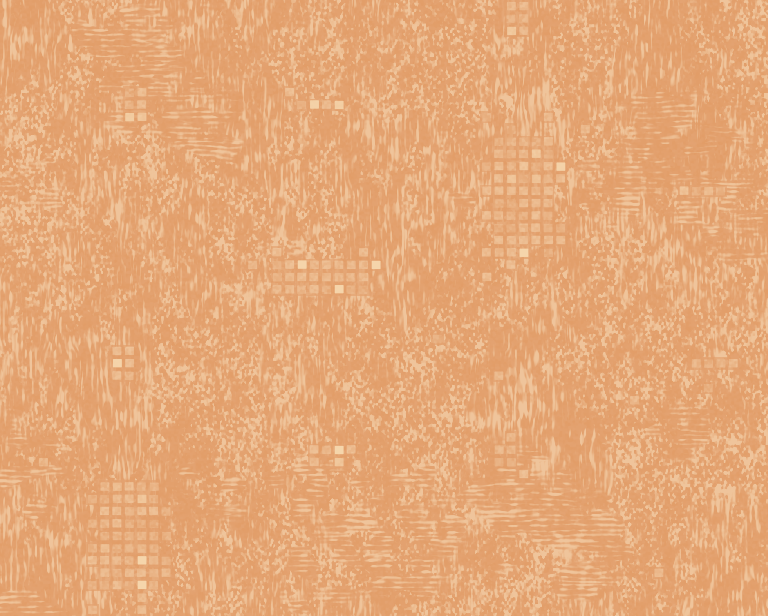
Give the GLSL for this texture, as a WebGL 2 fragment shader.

```glsl
#version 300 es
precision highp float;

uniform vec2 u_resolution;
out vec4 fragColor;

const float TAU = 6.2831853;
const float TILE_ROWS = 50.0;
const vec3 CLAY = vec3(0.884, 0.613, 0.402);
const vec3 CLAY_LIGHT = vec3(0.895, 0.645, 0.456);
const vec3 CREAM = vec3(0.938, 0.770, 0.606);
const vec3 IVORY = vec3(0.962, 0.835, 0.670);

vec3 hash3(vec2 p) {
    vec3 q = fract(vec3(p.xyx) * vec3(0.1031, 0.1030, 0.0973));
    q += dot(q, q.yxz + 33.33);
    return fract((q.xxy + q.yzz) * q.zyx);
}

// Soft cellular noise: each jittered cell spreads its own random value
float cellNoise(vec2 p, float seed) {
    vec2 cell = floor(p);
    float total = 0.0;
    float weightSum = 0.0;
    for (int y = -1; y <= 1; y++) {
        for (int x = -1; x <= 1; x++) {
            vec2 id = cell + vec2(x, y);
            vec3 rnd = hash3(id + seed);
            vec2 offset = id + 0.15 + 0.7 * rnd.xy - p;
            float weight = exp(-6.0 * dot(offset, offset));
            total += weight * rnd.z;
            weightSum += weight;
        }
    }
    return total / weightSum;
}

// Patchiness of the print, from broad clouds down to small clumps
float patchDensity(vec2 p) {
    return 0.16 * cellNoise(p * vec2(6.0, 4.5), 11.0)
         + 0.28 * cellNoise(p * vec2(21.0, 14.0), 37.0)
         + 0.56 * cellNoise(p * vec2(66.0, 46.0), 71.0);
}

// Wavering parallel scratches across one axis
float comb(float across, float wobble, float lines) {
    return 0.5 + 0.5 * sin(TAU * (across * lines + wobble));
}

// Fine flecks, thin upright scratches and a few areas of level scratches
float brushedInk(vec2 p, float density) {
    float flecks = cellNoise(p * vec2(275.0, 205.0), 103.0);
    float uprightBreaks = cellNoise(p * vec2(250.0, 72.0), 211.0);
    float levelBreaks = cellNoise(p * vec2(80.0, 230.0), 307.0);
    float uprightComb = comb(p.x, 1.6 * cellNoise(p * vec2(52.0, 16.0), 229.0), 122.0);
    float levelComb = comb(p.y, 0.8 * cellNoise(p * vec2(14.0, 40.0), 331.0), 122.0);
    float upright = 0.72 * uprightBreaks + 0.28 * uprightComb;
    float level = 0.62 * levelBreaks + 0.38 * levelComb;
    float region = 0.5 * cellNoise(p * vec2(9.0, 6.0), 401.0)
                 + 0.5 * cellNoise(p * vec2(48.0, 26.0), 431.0);
    float levelRegion = 0.7 * cellNoise(p * vec2(7.0, 8.0), 503.0)
                      + 0.3 * cellNoise(p * vec2(30.0, 44.0), 541.0);
    float grain = mix(flecks, upright, smoothstep(0.34, 0.66, region));
    grain = mix(grain, level, 0.9 * smoothstep(0.68, 0.80, levelRegion));
    return smoothstep(0.42, 0.92, grain + 0.68 * (density - 0.5));
}

// Occupancy of one lattice cell by ragged blocks and rare single tiles
float tilePresence(vec2 id, vec2 lattice, float chance) {
    float present = step(0.997, chance);
    float raggedness = 0.9 + 0.5 * pow(chance, 4.0);
    for (int n = 0; n < 11; n++) {
        float i = float(n);
        vec2 center = fract(vec2(0.68, 0.69) + i * vec2(0.748, 0.572)) * lattice;
        bool large = mod(4.0 * i * i, 11.0) < 1.5;
        vec2 halfSize = large ? vec2(2.7, 5.0) : vec2(0.9, 1.6);
        if (n % 2 == 1) halfSize = large ? vec2(4.6, 1.6) : vec2(2.1, 0.6);
        vec2 reach = abs(id + 0.5 - center) / halfSize;
        present = max(present, step(max(reach.x, reach.y), raggedness));
    }
    return present;
}

float roundedBox(vec2 p, vec2 halfSize, float radius) {
    vec2 d = abs(p) - halfSize + radius;
    return length(max(d, 0.0)) + min(max(d.x, d.y), 0.0) - radius;
}

void main() {
    vec2 p = gl_FragCoord.xy / u_resolution.y;
    float aspect = u_resolution.x / u_resolution.y;

    // Mottled ground and brushed print
    float mottle = cellNoise(p * 230.0, 601.0);
    float density = patchDensity(p);
    float ink = brushedInk(p, density);
    vec3 ground = mix(CLAY, CLAY_LIGHT, 0.7 * mottle + 0.3 * density);
    vec3 color = mix(ground, CREAM, ink);

    // Small square tiles on clear ground
    vec2 grid = p * TILE_ROWS;
    vec2 id = floor(grid);
    vec3 rnd = hash3(id + 701.0);
    float present = tilePresence(id, vec2(aspect, 1.0) * TILE_ROWS, rnd.x);
    vec2 local = fract(grid) - 0.5 - 0.06 * (rnd.yz - 0.5);
    float edge = TILE_ROWS / u_resolution.y;
    float box = roundedBox(local, vec2(0.36, 0.34), 0.07);
    float tile = 1.0 - smoothstep(-0.6 * edge, 0.6 * edge, box);
    float bright = smoothstep(0.84, 0.98, rnd.y);
    float wear = mix(0.42 + 0.4 * rnd.z + 0.4 * (mottle - 0.5), 1.0, bright);
    vec3 tileColor = mix(ground, mix(CREAM, IVORY, bright), wear);
    color = mix(color, ground, 0.7 * present);
    color = mix(color, tileColor, present * tile);

    fragColor = vec4(color, 1.0);
}
```
